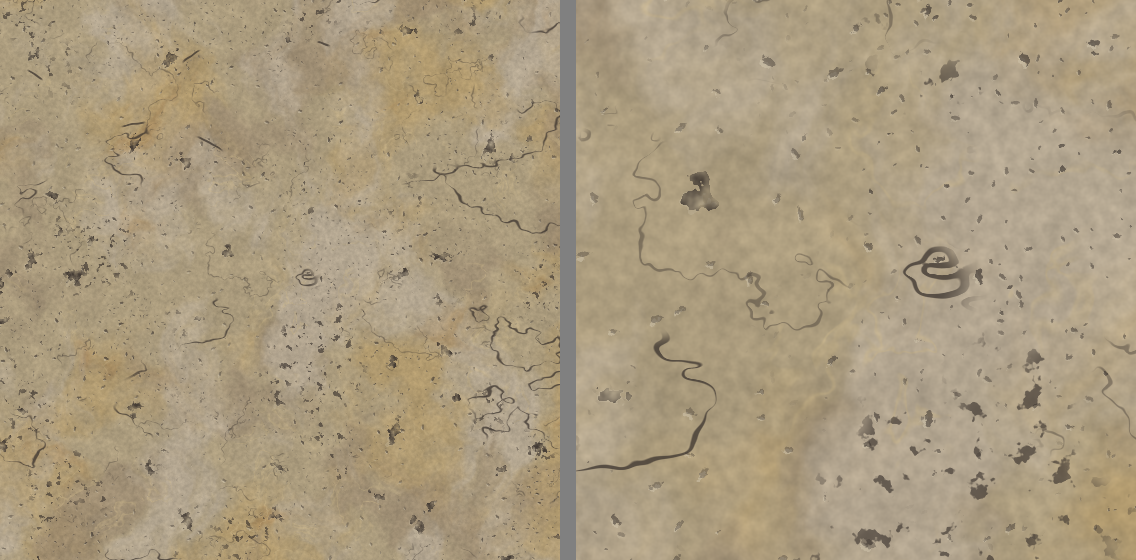
Left, the full canvas; right, a detail of the centre.
A Shadertoy shader for this texture:

```glsl
// Weathered travertine: warped gradient noise blends beige, ochre and pale
// mineral stains, then pits with lit rims, clustered dark pores, thin cracks
// and a few scratches are laid over the stone.

const vec3 BEIGE = vec3(0.672, 0.612, 0.492);
const vec3 OCHRE = vec3(0.695, 0.602, 0.425);
const vec3 PALE  = vec3(0.715, 0.665, 0.585);
const vec3 BROWN = vec3(0.590, 0.520, 0.430);
const vec3 RUST  = vec3(0.630, 0.480, 0.290);
const vec3 CREAM = vec3(0.770, 0.690, 0.520);
const vec3 RIM   = vec3(0.810, 0.765, 0.670);
const vec3 PORE  = vec3(0.230, 0.200, 0.180);

vec2 hash2(vec2 p) {
    uvec2 v = uvec2(ivec2(floor(p))) * 1664525u + 1013904223u;
    v.x += v.y * 1664525u;
    v.y += v.x * 1664525u;
    v ^= v >> 16u;
    v.x += v.y * 1664525u;
    v.y += v.x * 1664525u;
    v ^= v >> 16u;
    return vec2(v & 65535u) / 65535.0;
}

mat2 rotation(float angle) {
    float c = cos(angle), s = sin(angle);
    return mat2(c, s, -s, c);
}

float cornerSlope(vec2 cell, vec2 offset) {
    float angle = 6.2832 * hash2(cell).x;
    return dot(vec2(cos(angle), sin(angle)), offset);
}

float gradientNoise(vec2 p) {
    vec2 i = floor(p), f = p - i;
    vec2 u = f * f * f * (f * (f * 6.0 - 15.0) + 10.0);
    vec2 e = vec2(1.0, 0.0);
    float low = mix(cornerSlope(i, f), cornerSlope(i + e, f - e), u.x);
    float high = mix(cornerSlope(i + e.yx, f - e.yx), cornerSlope(i + 1.0, f - 1.0), u.x);
    return mix(low, high, u.y);
}

float fbm(vec2 p, int octaves) {
    float sum = 0.0, amplitude = 0.6;
    for (int i = 0; i < octaves; i++) {
        sum += amplitude * gradientNoise(p);
        p = rotation(0.6) * p * 2.03 + 17.3;
        amplitude *= 0.53;
    }
    return sum;
}

// Scattered irregular holes: x is the dark core, y the lit lower-left rim.
vec2 pits(vec2 p, float density, float roughness, float blur) {
    vec2 cell = floor(p), result = vec2(0.0);
    float ragged = roughness * fbm(p * 5.0, 3);
    for (int y = -1; y <= 1; y++)
    for (int x = -1; x <= 1; x++) {
        vec2 id = cell + vec2(x, y);
        vec2 place = hash2(id), kind = hash2(id + 71.0);
        if (kind.x > density) continue;
        vec2 offset = p - id - place;
        float radius = mix(0.07, 0.22, kind.y * kind.y);
        mat2 turn = rotation(3.0 * place.x - 1.0);
        vec2 stretch = vec2(0.75, 1.45);
        float core = length(turn * offset * stretch) + ragged - radius;
        vec2 shifted = offset + radius * vec2(0.5, 0.7);
        float rim = length(turn * shifted * stretch) + ragged - 0.85 * radius;
        result = max(result, 1.0 - smoothstep(-blur, blur, vec2(core, rim)));
    }
    return result;
}

vec3 addPits(vec3 color, vec2 pit, float rimAmount, float coreAmount) {
    color = mix(color, RIM, pit.y * rimAmount);
    return mix(color, PORE, pit.x * coreAmount);
}

// Zero contour of noise divided by its slope, so the line keeps its width.
float crack(vec2 p, float width, float blur, float coverage) {
    vec2 e = vec2(0.01, 0.0);
    float n = fbm(p, 5);
    vec2 slope = vec2(fbm(p + e, 5) - n, fbm(p + e.yx, 5) - n) / e.x;
    float line = abs(n) / max(length(slope), 0.35);
    float region = smoothstep(coverage, coverage + 0.08, fbm(p * 0.8 + 41.0, 3));
    float thickness = width * (0.8 + 2.2 * gradientNoise(p * 7.0 + 5.0));
    return (1.0 - smoothstep(thickness - blur, thickness + blur, line)) * region;
}

float scratches(vec2 uv, float pixel) {
    float mark = 0.0;
    for (int i = 0; i < 5; i++) {
        vec2 kind = hash2(vec2(i, 133));
        vec2 d = rotation(1.6 * kind.x - 0.8) * (uv - hash2(vec2(i, 57)));
        float halfLength = mix(0.012, 0.036, kind.y);
        d.y += 3.0 * d.x * d.x + 0.002 * gradientNoise(uv * 60.0);
        float taper = 1.0 - smoothstep(0.6, 1.0, abs(d.x) / halfLength);
        mark = max(mark, taper * (1.0 - smoothstep(0.0005, 0.0008 + pixel, abs(d.y))));
    }
    return mark;
}

// Broad stains, crisp mottling and the cream outlines found in ochre areas.
vec3 stoneColor(vec2 uv) {
    vec2 warp = vec2(fbm(uv * 4.0 + 3.0, 5), fbm(uv * 4.0 + 29.0, 5));
    vec2 p = uv + 0.14 * warp;
    float ochre = smoothstep(-0.06, 0.22, fbm(p * 3.2 + 8.0, 6));
    float pale = smoothstep(-0.04, 0.22, fbm(p * vec2(5.5, 2.8) + 61.0, 7));
    float brown = smoothstep(0.0, 0.30, fbm(p * 4.5 + 90.0, 7));
    float rust = smoothstep(0.14, 0.36, fbm(p * vec2(6.0, 9.0) + 120.0, 7));
    float outline = 1.0 - smoothstep(0.0, 0.05, abs(fbm(p * 14.0 + 7.0, 4) - 0.1));
    float patches = smoothstep(0.04, 0.22, fbm(uv * 5.0 + 150.0, 4));
    vec3 color = mix(BEIGE, OCHRE, 0.9 * ochre);
    color = mix(color, BROWN, 0.6 * brown);
    color = mix(color, PALE, 0.85 * pale * (1.0 - 0.6 * ochre));
    color = mix(color, RUST, 0.4 * rust * ochre);
    color = mix(color, CREAM, 0.4 * outline * patches);
    float mottle = 0.13 * fbm(uv * 22.0 + 13.0, 5);
    float grain = 0.15 * fbm(rotation(0.4) * uv * 120.0 + 31.0, 3);
    return color * (1.0 + mottle + grain);
}

void mainImage(out vec4 fragColor, in vec2 fragCoord) {
    float pixel = 1.0 / iResolution.y;
    vec2 uv = fragCoord * pixel;
    vec3 color = stoneColor(uv);

    // Small pits everywhere, with a few ragged holes of uneven depth
    float worn = smoothstep(-0.2, 0.2, fbm(uv * 4.0 + 200.0, 3));
    float depth = clamp(0.55 + 1.2 * fbm(uv * 70.0, 3), 0.1, 0.9);
    color = addPits(color, pits(uv * 115.0, 0.24, 0.2, 80.0 * pixel), 0.4 * worn, 0.5 * worn);
    color = addPits(color, pits(uv * 66.0 + 300.0, 0.14, 0.25, 46.0 * pixel), 0.55, 0.35 + 0.3 * worn);
    color = addPits(color, pits(uv * 17.0 + 500.0, 0.09, 0.5, 12.0 * pixel), 0.25, depth);

    // Clusters of fine dark pores
    float region = smoothstep(0.08, 0.26, fbm(uv * vec2(6.0, 4.5) + 240.0, 4));
    float pores = smoothstep(0.19, 0.27, fbm(uv * 62.0 + 270.0, 4));
    color = mix(color, PORE, 0.65 * pores * region);

    // Long cracks, hairlines and scratches
    float cracks = crack(uv * vec2(3.2, 5.0) + 330.0, 0.005, 3.5 * pixel, 0.05);
    float hairline = crack(uv * vec2(7.0, 8.0) + 410.0, 0.005, 6.0 * pixel, 0.08);
    color = mix(color, PORE, max(0.75 * cracks, 0.4 * hairline));
    color = mix(color, PORE, 0.75 * scratches(uv, pixel));

    fragColor = vec4(color, 1.0);
}
```
